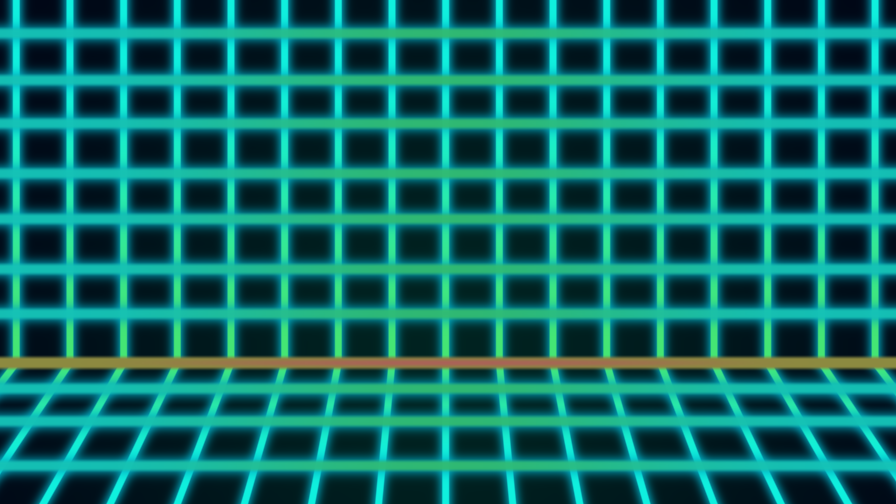
Give the GLSL for this background, as a Shadertoy shader.

```glsl
const float HORIZON = 0.280;
const float SPACING = 0.1065;
const float FLARE = 0.095;

// Solid band of half width w with softened sides
float band(float d, float w, float soft) {
    float s = max(soft, 0.8 / iResolution.y);
    return 1.0 - smoothstep(w - s, w + s, d);
}

float halo(float d, float radius) {
    return exp(-d * d / (radius * radius));
}

// Distance to the upright wall bars, which fan out across the floor
float uprightDistance(vec2 p) {
    float depth = max(HORIZON - p.y, 0.0);
    float gap = SPACING + FLARE * depth;
    float x = p.x + 0.0046;
    float index = round(x / gap);
    float slope = depth > 0.0 ? index * FLARE : 0.0;
    return abs(x - index * gap) / sqrt(1.0 + slope * slope);
}

// Distance to the level bars: uneven wall rows and widening floor rows
float levelDistance(float y) {
    float nearest = 1.0;
    for (int i = 0; i < 7; i++) {
        float k = float(i);
        float wobble = 0.0025 * cos(3.14159 * k) + 0.0051 * sin(0.1 * k * k);
        float rise = 0.0949 + 0.0931 * k + wobble;
        nearest = min(nearest, abs(y - HORIZON - rise));
    }
    for (int j = 1; j <= 3; j++) {
        float k = float(j);
        float drop = 0.0093 + 0.0301 * k + 0.0116 * k * k;
        nearest = min(nearest, abs(y - HORIZON + drop));
    }
    return nearest;
}

void mainImage(out vec4 fragColor, in vec2 fragCoord) {
    vec2 p = vec2(fragCoord.x - 0.5 * iResolution.x, fragCoord.y) / iResolution.y;
    float side = abs(p.x) * 2.0 * iResolution.y / iResolution.x;
    float middle = 1.0 - smoothstep(0.0, 0.85, side);

    // Dark backdrop, greener near the centre of the horizon
    float pool = exp(-1.7 * dot(p - vec2(0.0, 0.3), p - vec2(0.0, 0.3)));
    vec3 color = mix(vec3(0.0, 0.01, 0.08), vec3(0.0, 0.135, 0.125), pool);

    // Upright bars fade from cyan to green towards the horizon
    float upright = uprightDistance(p);
    float away = p.y > HORIZON ? (p.y - HORIZON) / 0.62 : (HORIZON - p.y) / 0.24 + 0.15;
    vec3 uprightColor = mix(vec3(0.27, 0.90, 0.45), vec3(0.06, 0.94, 0.87),
                            smoothstep(0.0, 1.0, away));
    vec3 glowColor = vec3(0.0, 0.66, 0.75);
    color = mix(color, glowColor, 0.85 * halo(upright, 0.0155));
    color = mix(color, uprightColor, band(upright, 0.0068, 0.002));

    // Level bars lie on top, green in the middle and teal at the sides
    float level = levelDistance(p.y);
    vec3 levelColor = mix(vec3(0.09, 0.77, 0.71), vec3(0.21, 0.74, 0.42), middle);
    color = mix(color, glowColor, 0.85 * halo(level, 0.0185));
    color = mix(color, levelColor, 0.88 * band(level, 0.0095, 0.005));

    // Olive horizon bar with a warm core
    float edge = abs(p.y - HORIZON);
    vec3 olive = mix(vec3(0.55, 0.54, 0.25), vec3(0.57, 0.49, 0.27), middle);
    float warm = middle * band(edge, 0.005, 0.004);
    color = mix(color, mix(olive, vec3(0.66, 0.39, 0.34), warm), band(edge, 0.0115, 0.005));

    fragColor = vec4(color, 1.0);
}
```
